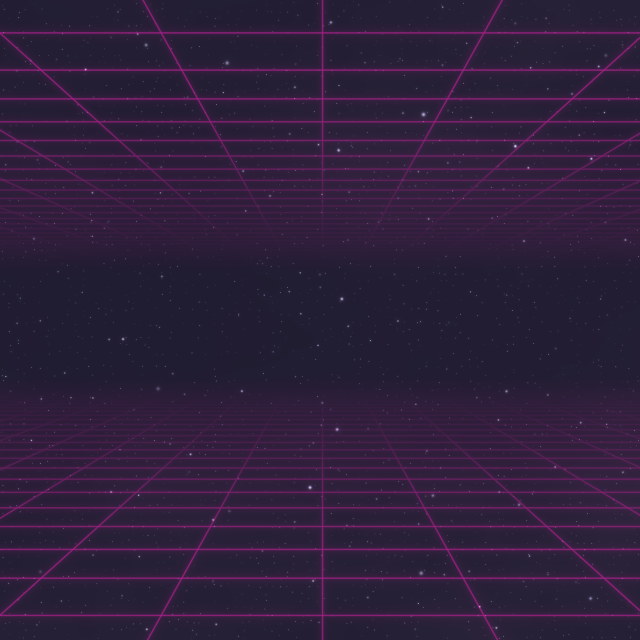
Write a Shadertoy shader that draws this background.

```glsl
const vec2  HORIZON = vec2(0.504, 0.4935);  // shared vanishing point
const float ROW_STEP = 0.3218;              // row spacing in inverse depth
const float ROW_PHASE = 0.828;
const float SPOKE_STEP = 0.554;             // slope between neighbouring spokes
const float LINE_HALF = 0.0011;
const float CORE_GAIN = 0.57;
const float GLOW_REACH = 0.0050;
const float GLOW_GAIN = 0.20;
const float FADE_NEAR = 0.38;
const float FADE_FAR = 0.075;
const float HAZE_GAIN = 0.075;
const int   STAR_LAYERS = 3;
const vec3  NIGHT = vec3(0.122, 0.107, 0.188);
const vec3  DUST = vec3(0.215, 0.175, 0.270);
const vec3  NEON = vec3(0.660, 0.125, 0.530);
const vec3  STARLIGHT = vec3(0.80, 0.79, 0.92);

vec3 hash3(vec2 cell) {
    vec3 p = fract(cell.xyx * vec3(0.1031, 0.1030, 0.0973));
    p += dot(p, p.yxz + 33.33);
    return fract((p.xxy + p.yzz) * p.zyx);
}

float valueNoise(vec2 p) {
    vec2 cell = floor(p);
    vec2 t = fract(p);
    t = t * t * (3.0 - 2.0 * t);
    float low = mix(hash3(cell).x, hash3(cell + vec2(1, 0)).x, t.x);
    float high = mix(hash3(cell + vec2(0, 1)).x, hash3(cell + vec2(1, 1)).x, t.x);
    return mix(low, high, t.y);
}

float fbm(vec2 p) {
    float sum = 0.0;
    float gain = 0.5;
    for (int i = 0; i < 4; i++) {
        sum += gain * valueNoise(p);
        p = p * 2.03 + 17.0;
        gain *= 0.5;
    }
    return sum;
}

// Distance to the nearest whole number
float nearest(float v) {
    return abs(fract(v + 0.5) - 0.5);
}

// Solid core with a soft halo; fine spacing settles to its mean coverage
float neonLine(float dist, float gap, float px) {
    float core = 1.0 - smoothstep(LINE_HALF - 0.6 * px, LINE_HALF + 0.7 * px, dist);
    float coverage = min(2.0 * LINE_HALF / gap, 0.6);
    core = mix(coverage, core, smoothstep(1.5 * px, 3.5 * px, gap));
    return CORE_GAIN * core + GLOW_GAIN * exp(-dist / GLOW_REACH);
}

// Floor and ceiling, mirrored about the horizon
float grid(vec2 p, float px) {
    float depth = max(abs(p.y), 0.02);
    float rowGap = ROW_STEP * depth * depth;
    float rowDist = nearest(1.0 / (depth * ROW_STEP) - ROW_PHASE) * rowGap;

    float slope = p.x / depth;
    float spokeGap = SPOKE_STEP * depth * inversesqrt(1.0 + slope * slope);
    float spokeDist = nearest(slope / SPOKE_STEP) * spokeGap;

    float rows = neonLine(rowDist, rowGap, px);
    float spokes = neonLine(spokeDist, spokeGap, px);
    float fade = smoothstep(FADE_FAR, FADE_NEAR, abs(p.y));
    return min(max(rows, spokes) + 0.25 * min(rows, spokes), 1.0) * fade;
}

// One jittered star per occupied cell
float starLayer(vec2 uv, float cells, float density, float radius, float px) {
    vec2 cell = floor(uv * cells);
    vec3 place = hash3(cell + cells * 3.0);
    vec3 trait = hash3(cell + cells * 7.0 + 41.0);
    vec2 offset = (fract(uv * cells) - 0.2 - 0.6 * place.xy) / cells;
    float size = max(radius * mix(0.65, 1.15, trait.y), 0.5 * px);
    float r = length(offset) / size;
    float light = exp(-r * r) + 0.14 * exp(-0.7 * r);
    return light * step(trait.x, density) * mix(0.2, 1.0, trait.z * trait.z);
}

void mainImage(out vec4 fragColor, in vec2 fragCoord) {
    vec2 uv = fragCoord / iResolution.xy;
    float px = 1.0 / min(iResolution.x, iResolution.y);
    vec2 p = uv - HORIZON;
    float away = abs(p.y);

    // Night sky with faint dust, denser toward the lower right
    float dust = fbm(uv * 4.0 + 5.0) * (0.22 + 0.38 * uv.x + 0.2 * (1.0 - uv.y));
    dust *= mix(0.35, 1.0, smoothstep(0.05, 0.3, away));
    vec3 color = mix(NIGHT, DUST, clamp(dust, 0.0, 1.0));

    // Magenta haze where the planes recede
    float haze = smoothstep(0.075, 0.14, away) * (1.0 - smoothstep(0.15, 0.36, away));
    color = mix(color, NEON, HAZE_GAIN * haze);
    color = mix(color, NEON, grid(p, px));

    // Stars from fine and many to large and few
    for (int i = 0; i < STAR_LAYERS; i++) {
        float k = float(i);
        float cells = floor(88.0 * pow(0.29, k));
        float density = mix(0.34, 0.38, 0.5 * k);
        float radius = 0.0008 * pow(1.75, k);
        float gain = 0.30 + 0.27 * k;
        color += STARLIGHT * gain * starLayer(uv, cells, density, radius, px);
    }
    fragColor = vec4(min(color, 1.0), 1.0);
}
```
